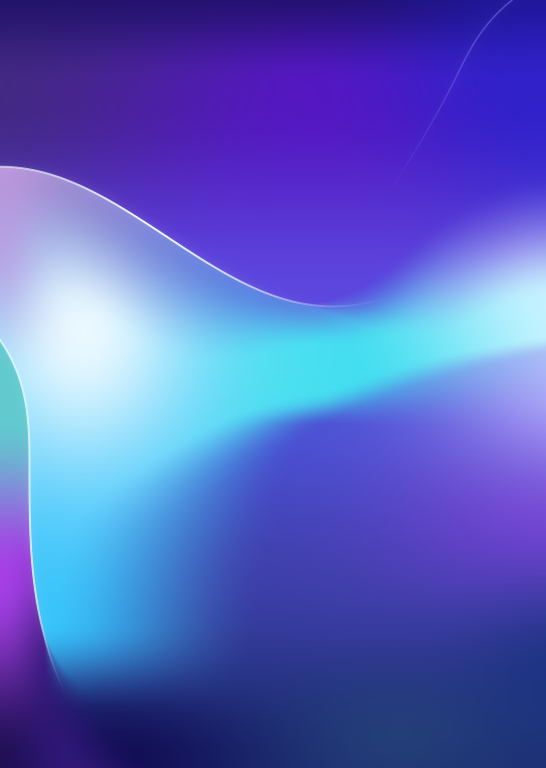
Give the GLSL for this background, as a Shadertoy shader.

```glsl
// Soft violet and blue gradient with a glowing cyan ribbon and thin curved light lines.

// Elliptical falloff: 1 at the centre, fading with the given radii.
float blob(vec2 p, vec2 centre, vec2 radius) {
    vec2 d = (p - centre) / radius;
    return exp(-dot(d, d));
}

// Distance to the zero line of a field, in canvas heights.
float lineDistance(float field) {
    float slope = length(vec2(dFdx(field), dFdy(field)));
    return abs(field) / max(slope * iResolution.y, 1e-5);
}

// Thin bright stroke with a faint halo.
float stroke(float field, float width) {
    float d = lineDistance(field);
    float aa = 0.7 / iResolution.y;
    return 1.0 - smoothstep(width - aa, width + aa, d) + 0.12 * exp(-d / 0.006);
}

float waveHeight(float x) {
    return 0.692 + 0.091 * cos(5.15 * x);
}

vec3 upperSky(vec2 p) {
    float tilt = 0.5 * (p.y - 0.87);
    vec3 c = mix(vec3(0.26, 0.16, 0.51), vec3(0.33, 0.09, 0.76), smoothstep(-0.05, 0.6, p.x - tilt));
    c = mix(c, vec3(0.19, 0.13, 0.79), smoothstep(0.55, 0.98, p.x + tilt));
    c = mix(c, vec3(0.36, 0.28, 0.87), 1.0 - smoothstep(0.60, 0.87, p.y));
    vec3 night = mix(vec3(0.11, 0.06, 0.40), vec3(0.11, 0.08, 0.58), smoothstep(0.6, 1.0, p.x));
    return mix(c, night, 0.9 * smoothstep(0.89, 1.02, p.y));
}

vec3 lowerDepth(vec2 p) {
    vec3 c = mix(vec3(0.11, 0.18, 0.45), vec3(0.24, 0.25, 0.67), smoothstep(0.0, 0.28, p.y));
    c = mix(c, vec3(0.28, 0.32, 0.83), smoothstep(0.24, 0.46, p.y));
    c = mix(c, vec3(0.46, 0.25, 0.83), 0.9 * blob(p, vec2(1.05, 0.33), vec2(0.34, 0.12)));
    c = mix(c, vec3(0.68, 0.62, 0.97), blob(p, vec2(1.08, 0.49), vec2(0.27, 0.11)));
    c = mix(c, vec3(0.10, 0.20, 0.50), 0.85 * blob(p, vec2(1.05, 0.12), vec2(0.19, 0.10)));
    c = mix(c, vec3(0.15, 0.27, 0.48), 0.7 * blob(p, vec2(0.72, 0.04), vec2(0.20, 0.08)));
    return mix(c, vec3(0.07, 0.05, 0.33), blob(p, vec2(0.19, 0.01), vec2(0.26, 0.08)));
}

vec3 ribbonColor(vec2 p, float depth) {
    vec3 c = mix(vec3(0.20, 0.76, 0.98), vec3(0.26, 0.87, 0.94), smoothstep(0.2, 0.55, p.x));
    c = mix(c, vec3(0.78, 0.95, 1.0), smoothstep(0.6, 1.05, p.x + 0.6 * (p.y - 0.58)));
    c = mix(c, vec3(0.94, 0.98, 1.0), 0.97 * blob(p, vec2(0.15, 0.57), vec2(0.23, 0.20)));
    // Lavender to blue shade below the wave
    vec3 shade = mix(vec3(0.65, 0.54, 0.80), vec3(0.35, 0.48, 0.88), smoothstep(0.0, 0.5, p.x));
    float reach = mix(0.17, 0.055, smoothstep(0.25, 0.6, p.x));
    float shadeAmount = 1.0 - smoothstep(-0.01, reach, depth);
    c = mix(c, shade, shadeAmount * (1.0 - smoothstep(0.55, 0.8, p.x)));
    // Lavender haze along the right arm
    float haze = smoothstep(0.7, 0.95, p.x) * (1.0 - smoothstep(-0.03, 0.09, depth));
    c = mix(c, vec3(0.73, 0.71, 0.97), 0.85 * haze);
    // Pink rim at the left side
    float rim = exp(-pow(p.x / 0.08, 2.0)) * smoothstep(0.50, 0.67, p.y);
    return mix(c, vec3(0.75, 0.60, 0.88), 0.75 * rim);
}

vec3 panelColor(vec2 p) {
    vec3 c = mix(vec3(0.12, 0.06, 0.33), vec3(0.65, 0.25, 0.90), smoothstep(0.0, 0.25, p.y));
    c = mix(c, vec3(0.38, 0.79, 0.81), smoothstep(0.25, 0.46, p.y));
    float dusk = smoothstep(0.0, 0.12, p.x) * (1.0 - smoothstep(0.12, 0.36, p.y));
    return mix(c, vec3(0.18, 0.09, 0.46), dusk);
}

void mainImage(out vec4 fragColor, in vec2 fragCoord) {
    vec2 p = fragCoord / iResolution.xy;
    float pixel = 1.0 / iResolution.y;

    // Upper edge: crisp wave at the left, soft rising glow at the right
    float wave = p.y - waveHeight(p.x);
    float top = waveHeight(min(p.x, 0.61)) + 0.095 * smoothstep(0.64, 1.02, p.x);
    float depth = top - p.y;
    float topBlur = mix(pixel, 0.085, smoothstep(0.54, 0.86, p.x));
    float belowTop = smoothstep(-topBlur, topBlur, depth);

    // Lower edge: a bending left column joined with a nearly level right arm
    float bend = 0.27 + 0.3 * exp(11.5 * (min(p.y, 0.6) - 0.474));
    float bendBlur = mix(0.20, 0.11, smoothstep(0.3, 0.46, p.y));
    float column = smoothstep(-bendBlur, bendBlur, bend - p.x) * smoothstep(0.07, 0.19, p.y);
    float armSpread = smoothstep(0.55, 1.0, p.x);
    float armBlur = 0.024 + 0.09 * armSpread;
    float arm = smoothstep(-armBlur, armBlur, p.y - 0.469 - 0.07 * armSpread);
    float ribbon = 1.0 - (1.0 - column) * (1.0 - arm);

    vec3 color = mix(lowerDepth(p), ribbonColor(p, depth), ribbon);
    color = mix(upperSky(p), color, belowTop);

    // Left panel behind the cubic curve
    float drop = 0.39 - p.y;
    float side = 0.054 + (drop > 0.0 ? 2.6 : 11.5) * drop * drop * drop - p.x;
    float sideBlur = mix(0.07, 1.4 * pixel, smoothstep(0.04, 0.18, p.y));
    color = mix(color, panelColor(p), smoothstep(-sideBlur, sideBlur, side));

    // Light lines
    float waveLight = mix(0.6, 1.0, blob(p, vec2(0.28, 0.70), vec2(0.16)));
    waveLight *= 1.0 - smoothstep(0.42, 0.73, p.x);
    color = mix(color, vec3(0.92, 0.97, 1.0), waveLight * min(stroke(wave, 0.0012), 1.0));

    float sideLight = 0.85 * smoothstep(0.09, 0.24, p.y);
    color = mix(color, vec3(0.88, 0.97, 1.0), sideLight * min(stroke(side, 0.0012), 1.0));

    float rise = p.y - 0.727;
    float flare = 0.04 * pow(max(10.0 * p.y - 9.0, 0.0), 3.0);
    float arc = 0.69 + 0.98 * rise - 0.8 * rise * rise + flare - p.x;
    float arcLight = 0.4 * smoothstep(0.71, 1.0, p.y);
    color = mix(color, vec3(0.62, 0.60, 0.98), arcLight * min(stroke(arc, 0.0009), 1.0));

    fragColor = vec4(color, 1.0);
}
```
